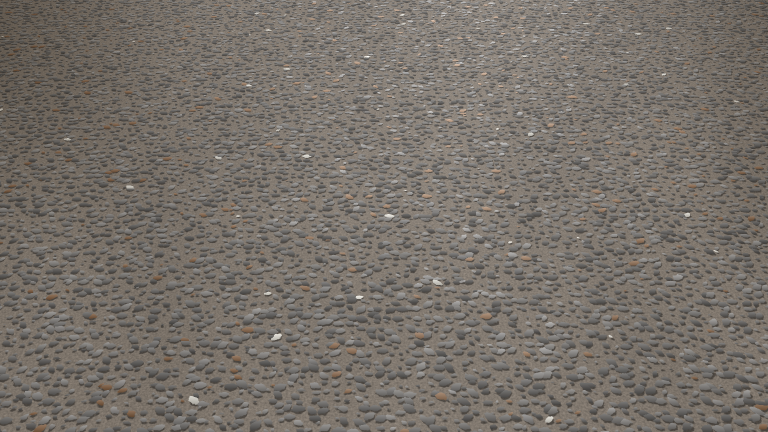
Reproduce this texture procedurally as a Shadertoy shader.

```glsl
// Worn asphalt road seen at a low angle: grey chippings in brown binder under soft glare.

const float HORIZON = 1.9;      // height of the vanishing line, in canvas heights
const float STONE_DENSITY = 72.0;
const float FORESHORTENING = 2.3;
const vec3 BINDER = vec3(0.485, 0.450, 0.412);
const vec3 STONE = vec3(0.445, 0.437, 0.428);
const vec3 RUST = vec3(0.47, 0.36, 0.27);
const vec3 QUARTZ = vec3(0.76, 0.75, 0.72);
const vec3 SKY_GLARE = vec3(0.98, 1.0, 1.03);

vec2 hash2(vec2 p) {
    vec3 q = fract(p.xyx * vec3(0.1031, 0.1030, 0.0973));
    q += dot(q, q.yzx + 33.33);
    return fract((q.xx + q.yz) * q.zy);
}

float gradientDot(vec2 cell, vec2 offset) {
    return dot(hash2(cell) * 2.0 - 1.0, offset);
}

float gradientNoise(vec2 p) {
    vec2 i = floor(p), f = fract(p);
    vec2 w = f * f * f * (f * (f * 6.0 - 15.0) + 10.0);
    vec2 e = vec2(1.0, 0.0);
    float low = mix(gradientDot(i, f), gradientDot(i + e, f - e), w.x);
    float high = mix(gradientDot(i + e.yx, f - e.yx), gradientDot(i + 1.0, f - 1.0), w.x);
    return mix(low, high, w.y);
}

// Canvas position to road plane
vec2 roadPlane(vec2 uv, float aspect) {
    float depth = 1.0 / (HORIZON - uv.y);
    return STONE_DENSITY * depth * vec2(uv.x - 0.5 * aspect, FORESHORTENING) + 200.0;
}

// Signed distance to a rotated, flattened chipping
float chipping(vec2 offset, float angle, float radius, float roughness) {
    float c = cos(angle), s = sin(angle);
    vec2 q = mat2(c, -s, s, c) * offset * vec2(0.8, 1.3);
    float facets = max(abs(q.x) * 0.8 + abs(q.y) * 0.75, length(q));
    return facets - radius + roughness;
}

// Reflected light, strongest far away and right of centre
float glareAmount(vec2 screen) {
    float across = (screen.x - 0.59) / 0.29;
    return exp(-across * across) * mix(0.3, 1.0, smoothstep(0.0, 1.1, screen.y));
}

vec3 stoneColor(vec2 seed, float tilt, float glare) {
    vec3 color = STONE * mix(0.76, 1.16, seed.x);
    color = mix(color, RUST, step(0.965, seed.y));
    color = mix(color, QUARTZ, step(0.996, seed.x));
    float sparkle = 0.04 + 0.32 * seed.y * seed.y * seed.y;
    return color + SKY_GLARE * glare * sparkle + 0.10 * tilt;
}

vec3 asphalt(vec2 p, float glare) {
    vec2 home = floor(p);
    float roughness = 0.22 * gradientNoise(p * 2.3) + 0.10 * gradientNoise(p * 5.1);
    float nearest = 1.0, shadow = 1.0, tilt = 0.0;
    vec2 nearestSeed = vec2(0.0);

    // Find the chipping here and the one casting shade toward the viewer
    for (int y = -1; y <= 1; y++) {
        for (int x = -1; x <= 1; x++) {
            vec2 cell = home + vec2(x, y);
            vec2 seed = hash2(cell + 71.0);
            vec2 shape = hash2(cell + 413.0);
            vec2 offset = p - cell - 0.12 - 0.76 * hash2(cell);
            float angle = (shape.x - 0.5) * 1.9;
            float radius = mix(0.14, 0.52, shape.y);
            float d = chipping(offset, angle, radius, roughness);
            shadow = min(shadow, chipping(offset + vec2(-0.06, 0.24), angle, radius, roughness));
            if (d < nearest) {
                nearest = d;
                nearestSeed = seed;
                tilt = clamp(offset.y / radius, -1.0, 1.0);
            }
        }
    }

    // Binder with grit, then shade, then stone faces
    float grit = gradientNoise(p * 4.3) + 0.7 * gradientNoise(p * 9.7);
    vec3 color = BINDER * (1.0 + 0.22 * grit) + SKY_GLARE * glare * 0.09;
    color *= mix(0.60, 1.0, smoothstep(-0.10, 0.07, shadow));
    float cover = 1.0 - smoothstep(-0.04, 0.05, nearest);
    return mix(color, stoneColor(nearestSeed, tilt, glare), cover);
}

void mainImage(out vec4 fragColor, in vec2 fragCoord) {
    float aspect = iResolution.x / iResolution.y;
    vec2 screen = fragCoord / iResolution.xy;
    float glare = glareAmount(screen);

    // Four samples smooth the distant grains
    vec3 color = vec3(0.0);
    for (int i = 0; i < 4; i++) {
        vec2 jitter = vec2(i % 2, i / 2) * 0.5 - 0.25;
        vec2 uv = (fragCoord + jitter) / iResolution.y;
        color += 0.25 * asphalt(roadPlane(uv, aspect), glare);
    }

    // Broad wear patches and darker far corners
    vec2 uv = fragCoord / iResolution.y;
    color *= 1.0 + 0.07 * gradientNoise(uv * vec2(4.0, 2.5) + 9.0);
    float corner = smoothstep(0.25, 0.62, abs(screen.x - 0.56)) * smoothstep(0.2, 1.0, screen.y);
    color *= mix(vec3(1.0), vec3(0.78, 0.76, 0.73), corner);
    fragColor = vec4(color, 1.0);
}
```
